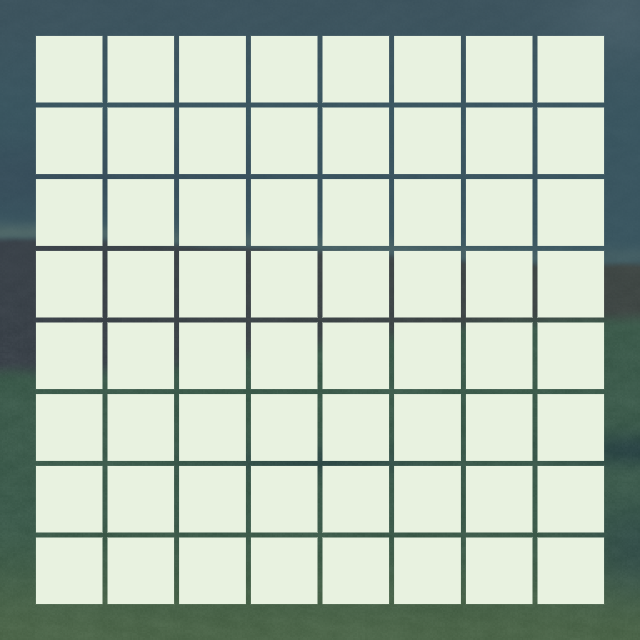
Give the GLSL for this pattern, as a WebGL 2 fragment shader.

```glsl
#version 300 es
precision highp float;
// Eight by eight pale square tiles over a dim, painted valley landscape.
// The land is stacked from soft bands bent by layered sines, and the tiles
// come from one box distance repeated with fract.
uniform vec2 u_resolution;
out vec4 fragColor;

float hash(vec2 p) {
    return fract(sin(dot(p, vec2(127.1, 311.7))) * 4375.85);
}

// Layered sines, each turned and bent by the one before
float ripple(vec2 p) {
    float sum = 0.0, weight = 0.5;
    for (int i = 0; i < 5; i++) {
        sum += weight * sin(p.x + 1.7 * sin(p.y)) * cos(p.y - 0.6 * p.x);
        p = mat2(1.5, 1.1, -1.1, 1.5) * p + 2.3;
        weight *= 0.55;
    }
    return sum;
}

// Soft elliptical patch
float patchAt(vec2 p, vec2 center, vec2 radius) {
    vec2 d = (p - center) / radius;
    return exp(-dot(d, d));
}

vec3 landscape(vec2 p) {
    float broad = ripple(p * vec2(9.0, 22.0));
    float fine = ripple(p * vec2(65.0, 90.0) + 4.0);

    // Sky, with a paler haze near the upper right
    vec3 sky = mix(vec3(0.23, 0.34, 0.38), vec3(0.24, 0.33, 0.37), smoothstep(0.8, 1.0, p.y));
    sky = mix(sky, vec3(0.22, 0.31, 0.36), patchAt(p, vec2(0.0, 0.72), vec2(0.6, 0.06)));
    sky += 0.04 * patchAt(p, vec2(0.96, 0.97), vec2(0.08, 0.06));

    // Pale mist along the falling horizon
    float horizon = 0.625 - 0.04 * smoothstep(0.0, 1.0, p.x) + 0.004 * broad;
    float mist = patchAt(p, vec2(p.x, horizon + 0.012), vec2(1.0, 0.015));
    sky = mix(sky, vec3(0.34, 0.43, 0.42), mist * (0.75 - 0.4 * p.x));

    // Dark far hill, thinning to the right
    vec3 hill = mix(vec3(0.23, 0.26, 0.29), vec3(0.25, 0.28, 0.27), p.x);
    vec3 color = mix(hill, sky, smoothstep(-0.006, 0.008, p.y - horizon));

    // Meadow, brighter toward the foot
    float meadowTop = 0.425 + 0.08 * smoothstep(0.1, 0.9, p.x) + 0.008 * broad;
    vec3 meadow = mix(vec3(0.30, 0.40, 0.29), vec3(0.24, 0.36, 0.30), smoothstep(0.0, 0.2, p.y));
    meadow += 0.018 * broad;
    color = mix(meadow, color, smoothstep(-0.02, 0.012, p.y - meadowTop));

    // Shaded hollows and a dark treeline
    vec3 shade = vec3(0.16, 0.26, 0.27);
    color = mix(color, shade, 0.9 * patchAt(p, vec2(1.0, 0.297), vec2(0.12, 0.025)));
    color = mix(color, shade, 0.7 * patchAt(p, vec2(0.5, 0.28), vec2(0.16, 0.025)));
    color = mix(color, shade + 0.02, 0.6 * patchAt(p, vec2(1.0, 0.14), vec2(0.09, 0.07)));

    // Brush mottling and grain, stronger on the ground
    float ground = 1.0 - smoothstep(0.4, 0.65, p.y);
    float grain = hash(floor(p * 384.0)) - 0.5;
    return color + (0.008 + 0.010 * ground) * (fine + grain);
}

void main() {
    vec2 p = gl_FragCoord.xy / u_resolution;
    float pixel = 1.0 / min(u_resolution.x, u_resolution.y);

    // Signed distance to the nearest square of side 80/768, pitch 86/768
    float pitch = 86.0 / 768.0;
    vec2 grid = (p - 0.5) / pitch;
    vec2 cell = abs(fract(grid) - 0.5) * pitch;
    float square = max(cell.x, cell.y) - 40.0 / 768.0;

    // Keep only the eight by eight block
    float block = max(abs(grid.x), abs(grid.y)) - 4.0;
    float tile = (1.0 - smoothstep(-0.5 * pixel, 0.5 * pixel, square)) * step(block, 0.0);

    vec3 tileColor = vec3(0.91, 0.95, 0.88);
    fragColor = vec4(mix(landscape(p), tileColor, tile), 1.0);
}
```
